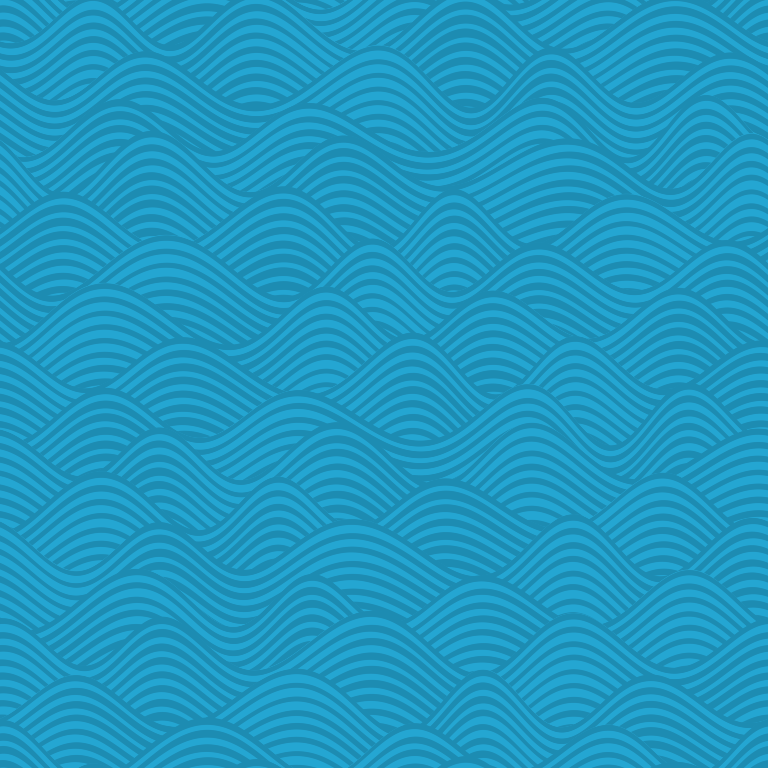
Reproduce this pattern procedurally as a Shadertoy shader.

```glsl
// Overlapping rows of rolling striped waves in two blues.

const float TAU = 6.2831853;
const float ROWS = 16.0;         // wave rows per canvas height
const float CRESTS = 4.0;        // crests per row
const float SWELL = 0.037;       // half height of a wave
const float PITCH = 0.0166;      // spacing of the stripes
const float FLATTEN = 2.0;       // how fast inner stripes lose their curve
const vec3 DEEP_BLUE = vec3(0.115, 0.55, 0.70);
const vec3 LIGHT_BLUE = vec3(0.14, 0.65, 0.825);

float hash(vec2 p) {
    return fract(sin(dot(p, vec2(127.1, 311.7))) * 43758.5453);
}

// Height of a row's outline above its base line, periodic in x.
float waveHeight(float x, float row) {
    float id = mod(row, ROWS);
    float shift = hash(vec2(id, 1.0));
    float bendA = hash(vec2(id, 2.0));
    float bendB = hash(vec2(id, 3.0));
    float phase = TAU * (CRESTS * x + 0.5 * id) + 2.6 * (shift - 0.5);
    phase += 0.6 * sin(TAU * (x + bendA)) + 0.25 * sin(TAU * (2.0 * x + bendB));
    float size = SWELL * (0.97 + 0.14 * sin(TAU * (x + bendB)));
    float lift = 0.018 * (bendA - 0.5);
    return lift + size * cos(phase);
}

// Light share of the stripes at a given depth below the outline.
float stripes(float depth, float x, float row, float blur) {
    float s = depth / PITCH - 0.22;
    float id = mod(row, ROWS);
    float seed = hash(vec2(id, floor(s) + 7.0));
    float rowSeed = hash(vec2(id, 5.0));
    float halfWidth = 0.248 + 0.035 * sin(TAU * (2.0 * x + seed));
    halfWidth += 0.04 * sin(TAU * (3.0 * x + rowSeed));
    float fromCentre = abs(fract(s) - 0.5);
    return 1.0 - smoothstep(-blur, blur, fromCentre - halfWidth);
}

void mainImage(out vec4 fragColor, in vec2 fragCoord) {
    vec2 uv = fragCoord / iResolution.y;
    float pixel = 1.0 / iResolution.y;
    float nearestRow = floor(uv.y * ROWS);
    float light = 0.0;

    // Paint the rows from back (upper) to front (lower).
    for (int k = 3; k >= -2; k--) {
        float row = nearestRow + float(k);
        float height = waveHeight(uv.x, row);
        float slope = (waveHeight(uv.x + 0.001, row) - height) / 0.001;
        float below = (row + 0.5) / ROWS + height - uv.y;
        float depth = below / (1.0 + FLATTEN * height);
        float edge = 0.55 * pixel * sqrt(1.0 + slope * slope);
        float cover = smoothstep(-edge, edge, below);
        light = mix(light, stripes(depth, uv.x, row, edge / PITCH), cover);
    }

    fragColor = vec4(mix(DEEP_BLUE, LIGHT_BLUE, light), 1.0);
}
```
